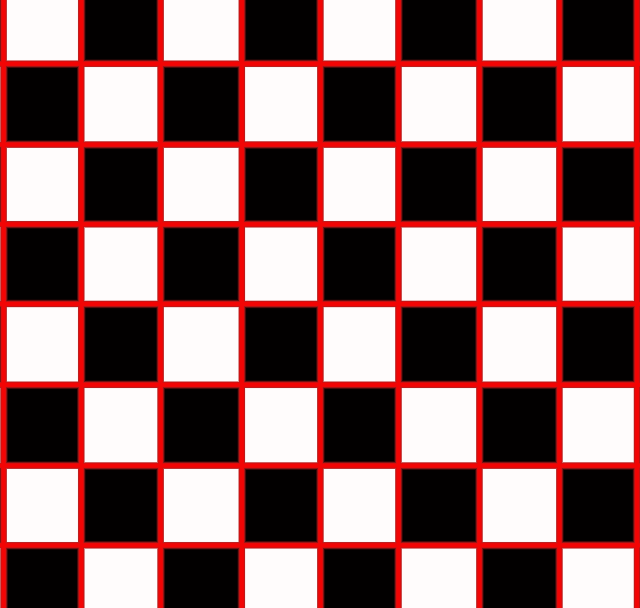
Reproduce this pattern procedurally as a Shadertoy shader.

```glsl
const vec3 WHITE = vec3(1.0, 0.99, 0.99);
const vec3 BLACK = vec3(0.008, 0.0, 0.0);
const vec3 LINE_CORE = vec3(0.95, 0.02, 0.02);
const vec3 LINE_RIM = vec3(0.72, 0.10, 0.10);

// Lengths are fractions of the canvas width
const vec2 PITCH = vec2(0.1241, 0.1254);
const vec2 FIRST_LINE = vec2(0.0039, 0.0980);
const float HALF_LINE = 0.0051;

// Slightly uneven spacing: each line shifts by a small wave of its index
vec2 linePosition(vec2 index, vec2 first, vec2 pitch) {
    vec2 shift = vec2(0.0018, 0.0009) * cos(index * vec2(1.833, 1.571) + vec2(0.35, 1.571));
    return first + index * pitch + shift;
}

// Signed offset to the nearest line on each axis; also gives the cell index
vec2 lineOffset(vec2 p, vec2 first, vec2 pitch, out vec2 cell) {
    vec2 index = round((p - first) / pitch);
    vec2 offset = p - linePosition(index, first, pitch);
    cell = index - 1.0 + step(0.0, offset);
    return offset;
}

// Coverage of a line whose edge fades from inner to outer around its half width
float lineCoverage(float d, float halfWidth, float inner, float outer) {
    return 1.0 - smoothstep(halfWidth - inner, halfWidth + outer, d);
}

// Bright centre shading to a deeper rim
vec3 lineColor(float d, float halfWidth) {
    return mix(LINE_CORE, LINE_RIM, smoothstep(0.4, 0.95, d / halfWidth));
}

void mainImage(out vec4 fragColor, in vec2 fragCoord) {
    float pixel = 1.0 / iResolution.x;
    vec2 p = fragCoord * pixel;

    // Grid
    vec2 cell;
    vec2 offset = abs(lineOffset(p, FIRST_LINE, PITCH, cell));
    float d = min(offset.x, offset.y);

    // Checker cells: odd ones are dark
    float dark = mod(cell.x + cell.y, 2.0);
    vec3 color = mix(WHITE, BLACK, dark);

    // Lines: crisp against white, with a dim glow into black
    float inner = max(mix(0.0010, 0.0020, dark), 0.5 * pixel);
    float outer = max(mix(0.0010, 0.0027, dark), 0.5 * pixel);
    float coverage = lineCoverage(d, HALF_LINE, inner, outer);
    color = mix(color, lineColor(d, HALF_LINE), coverage);

    fragColor = vec4(color, 1.0);
}
```
